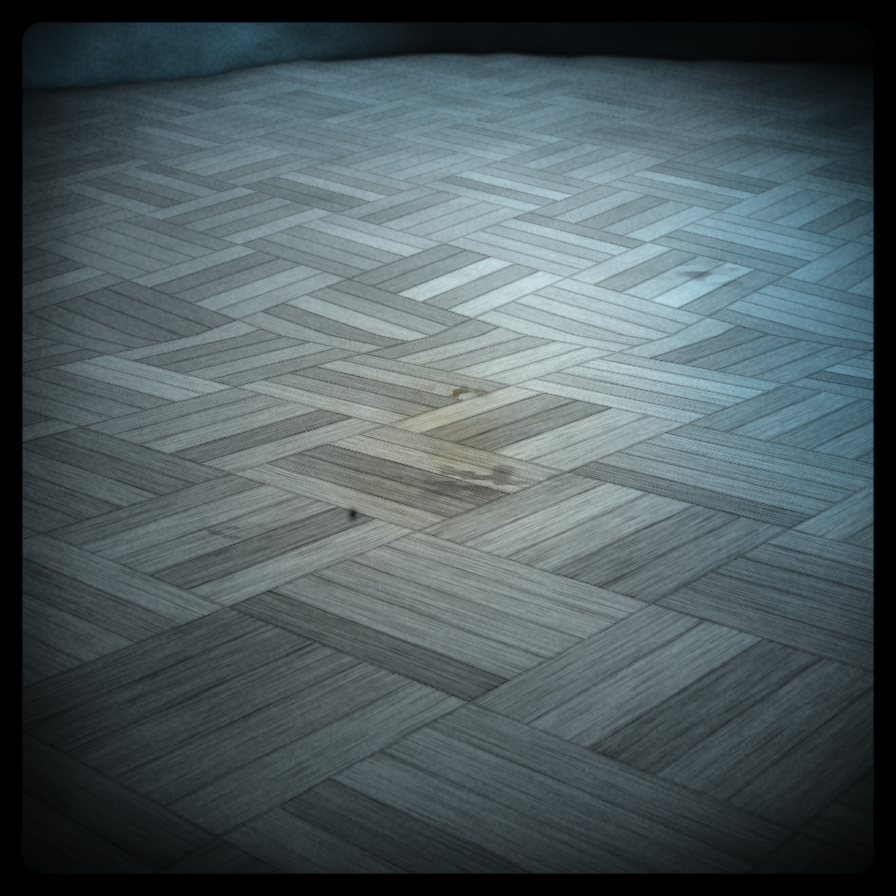
Reproduce this texture procedurally as a three.js fragment shader.

```glsl
varying vec2 vUv;

float hash(vec2 p) {
  vec3 q = fract(vec3(p.xyx) * 0.1031);
  q += dot(q, q.yzx + 33.33);
  return fract((q.x + q.y) * q.z);
}

float noise(vec2 p) {
  vec2 i = floor(p);
  vec2 f = fract(p);
  f = f * f * (3.0 - 2.0 * f);
  float low = mix(hash(i), hash(i + vec2(1.0, 0.0)), f.x);
  float high = mix(hash(i + vec2(0.0, 1.0)), hash(i + 1.0), f.x);
  return mix(low, high, f.y);
}

float fbm(vec2 p) {
  float sum = 0.0;
  float gain = 0.5;
  for (int i = 0; i < 4; i++) {
    sum += gain * noise(p);
    p = p * 2.03 + 17.1;
    gain *= 0.5;
  }
  return sum;
}

float blob(vec2 p, vec2 center, vec2 radius) {
  vec2 q = (p - center) / radius;
  return exp(-dot(q, q));
}

float roundedBox(vec2 p, vec2 halfSize, float radius) {
  vec2 q = abs(p) - halfSize + radius;
  return length(max(q, 0.0)) + min(max(q.x, q.y), 0.0) - radius;
}

// Distance below the horizon, eased so far rows stay readable
float floorDepth(float y) {
  float d = 1.026 - y;
  return d + 0.4 * max(0.4 - d, 0.0);
}

// Canvas position to parquet tile coordinates
vec2 floorCoords(vec2 uv, float depth) {
  vec2 ground = vec2(uv.x, 1.0) / depth - vec2(0.361, 1.422);
  return vec2(dot(ground, vec2(1.506, -3.043)), dot(ground, vec2(1.452, 2.220)));
}

// Relative brightness of the basket-weave strips
float parquet(vec2 tile, float depth, vec2 blur) {
  const float STRIPS = 5.0;
  vec2 cell = floor(tile);
  vec2 f = tile - cell;
  float turned = mod(cell.x + cell.y, 2.0);
  vec2 board = turned < 0.5 ? f : f.yx;
  vec2 soft = turned < 0.5 ? blur : blur.yx;
  float strip = floor(board.y * STRIPS);
  vec2 id = cell + vec2(strip * 13.7 + 80.0, strip * 5.3 + 140.0);

  float shade = (hash(id) - 0.5) * 0.30 + (hash(cell + 61.0) - 0.5) * 0.10;
  vec2 fiber = vec2(board.x * 5.0, board.y * 75.0) + id * 9.0;
  float grain = (fbm(fiber) - 0.47) * 0.38;
  float pores = smoothstep(0.62, 0.85, noise(fiber * vec2(1.6, 1.9))) * 0.13;

  float side = abs(fract(board.y * STRIPS + 0.5) - 0.5) / STRIPS;
  float end = min(board.x, 1.0 - board.x);
  float seam = 1.0 - smoothstep(0.0, 0.010 + soft.y, side);
  seam = max(seam, 1.0 - smoothstep(0.0, 0.010 + soft.x, end));
  float near = smoothstep(0.22, 0.65, depth);
  float clear = smoothstep(0.16, 0.42, depth);
  return 1.0 + shade * mix(0.35, 1.0, clear) + (grain - pores) * near - seam * 0.20 * clear;
}

vec3 floorColor(vec2 uv) {
  float depth = floorDepth(uv.y);
  vec2 tile = floorCoords(uv, depth);
  float wood = parquet(tile, depth, fwidth(tile));

  // Window light and its falloff
  float light = 0.65 * blob(uv, vec2(0.56, 0.62), vec2(0.64, 0.55));
  light += 0.13 * blob(uv, vec2(0.69, 0.74), vec2(0.20, 0.13));
  light *= 1.0 - 0.65 * blob(uv, vec2(1.0, 0.95), vec2(0.38, 0.11));
  light *= 0.94 + 0.12 * fbm(uv * vec2(5.0, 14.0));
  float streaks = noise(uv * vec2(16.0, 95.0)) - 0.5;
  wood += streaks * 0.16 * smoothstep(0.55, 0.9, uv.y);

  float warm = blob(uv, vec2(0.46, 0.47), vec2(0.38, 0.32));
  float blue = smoothstep(0.65, 1.0, uv.x) * smoothstep(0.2, 0.6, uv.y);
  blue = max(blue, 0.6 * smoothstep(0.78, 0.95, uv.y));
  vec3 tint = mix(vec3(0.86, 1.04, 1.11), vec3(0.99, 1.04, 1.02), warm);
  tint = mix(tint, vec3(0.70, 1.04, 1.19), blue);
  vec3 color = tint * light * wood;

  // Worn ochre patch, crumbs and dark scuffs
  float wear = blob(uv, vec2(0.47, 0.49), vec2(0.13, 0.09)) * fbm(uv * 22.0);
  color *= 1.0 - wear * vec3(0.12, 0.20, 0.34);
  float specks = smoothstep(0.48, 0.68, noise(uv * vec2(110.0, 190.0)));
  float crumbs = blob(uv, vec2(0.508, 0.561), vec2(0.030, 0.008)) * specks;
  color = mix(color, vec3(0.34, 0.31, 0.22), crumbs * 0.8);
  float scuff = blob(uv, vec2(0.53, 0.465), vec2(0.085, 0.020));
  scuff += blob(uv, vec2(0.80, 0.694), vec2(0.045, 0.014));
  scuff += blob(uv, vec2(0.25, 0.405), vec2(0.035, 0.010));
  color *= 1.0 - 0.32 * scuff * smoothstep(0.4, 0.7, noise(uv * vec2(50.0, 180.0)));
  return color * (1.0 - 0.75 * blob(uv, vec2(0.394, 0.426), vec2(0.005, 0.006)));
}

vec3 wallColor(vec2 uv) {
  float plaster = 0.65 + 0.7 * fbm(uv * vec2(18.0, 28.0));
  vec3 lit = mix(vec3(0.23, 0.39, 0.46), vec3(0.05, 0.07, 0.08), smoothstep(0.20, 0.50, uv.x));
  return lit * plaster * mix(1.0, 0.65, smoothstep(0.55, 1.0, uv.x));
}

void main() {
  vec2 uv = vUv;
  float base = mix(0.896, 0.938, smoothstep(0.0, 0.47, uv.x));
  base -= 0.010 * smoothstep(0.5, 1.0, uv.x);
  base += 0.007 * (noise(vec2(uv.x * 30.0, 2.0)) - 0.5);
  vec3 color = mix(floorColor(uv), wallColor(uv), smoothstep(-0.003, 0.003, uv.y - base));
  color *= 1.0 - 0.5 * exp(-abs(uv.y - base) * 130.0);

  // Vignette and film grain
  color *= 1.0 - 0.78 * smoothstep(0.43, 0.70, length(uv - 0.5));
  color *= 0.78 + 0.22 * smoothstep(0.02, 0.12, min(uv.x, uv.y));
  color += (noise(uv * 330.0) - 0.5) * 0.045 * smoothstep(0.0, 0.3, color.g);

  // Black rounded border
  float edge = roundedBox(uv - 0.5, vec2(0.475), 0.022);
  color *= 1.0 - smoothstep(-0.0015, 0.0015, edge);
  gl_FragColor = vec4(max(color, 0.0), 1.0);
}
```
